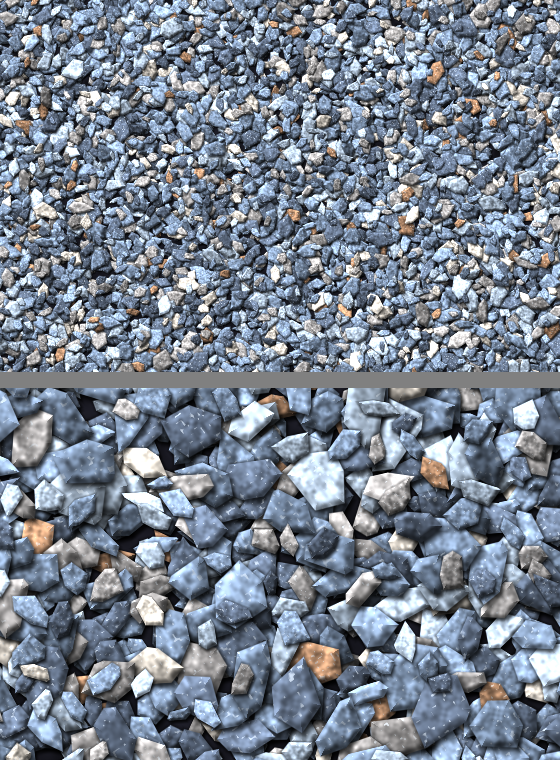
Top, the full canvas; bottom, a detail of the centre.
Reproduce this texture procedurally as a Shadertoy shader.

```glsl
// Crushed blue-grey gravel in hard daylight, with a few cream and rust chips.
// Jittered grids of convex polygons are painted from bottom to top; each stone
// has bevelled facets, mottled grain and a soft shadow on the stones below it.

const float TAU = 6.2831853;
const int SIDES = 6;
const vec3 LIGHT = vec3(-0.38, 0.62, 0.69);
const vec3 GAP = vec3(0.09, 0.09, 0.12);

float hash(vec2 p, float seed) {
    vec3 q = fract(vec3(p.xyx) * 0.1031 + seed * 0.1739);
    q += dot(q, q.yzx + 33.33);
    return fract((q.x + q.y) * q.z);
}

float noise(vec2 p, float seed) {
    vec2 cell = floor(p), f = fract(p);
    f = f * f * (3.0 - 2.0 * f);
    float low = mix(hash(cell, seed), hash(cell + vec2(1, 0), seed), f.x);
    float high = mix(hash(cell + vec2(0, 1), seed), hash(cell + vec2(1, 1), seed), f.x);
    return mix(low, high, f.y);
}

mat2 rotation(float angle) {
    float c = cos(angle), s = sin(angle);
    return mat2(c, s, -s, c);
}

// Signed distance to an irregular polygon, and the direction of its nearest side
vec3 polygon(vec2 p, vec2 id, float seed, float radius) {
    mat2 turn = rotation(TAU * hash(id, seed + 1.0));
    vec2 stretch = vec2(0.86, mix(1.0, 1.75, hash(id, seed + 2.0)));
    vec2 q = turn * p * stretch;
    vec3 nearest = vec3(-10.0, 0.0, 0.0);
    for (int k = 0; k < SIDES; k++) {
        float fk = float(k);
        float angle = TAU * (fk + 0.75 * hash(id, seed + 10.0 + fk)) / float(SIDES);
        vec2 side = vec2(cos(angle), sin(angle));
        float reach = radius * mix(0.68, 1.05, hash(id, seed + 20.0 + fk));
        float d = dot(q, side) - reach;
        if (d > nearest.x) nearest = vec3(d, side);
    }
    vec2 outward = normalize((nearest.yz * stretch) * turn);
    return vec3(nearest.x, outward);
}

vec3 stoneColor(float pick, float tone) {
    vec3 color = vec3(0.35, 0.40, 0.48);                      // slate
    if (pick > 0.22) color = vec3(0.50, 0.58, 0.69);          // blue grey
    if (pick > 0.58) color = vec3(0.68, 0.75, 0.83);          // pale blue
    if (pick > 0.75) color = vec3(0.63, 0.62, 0.62);          // warm grey
    if (pick > 0.90) color = vec3(0.88, 0.85, 0.81);          // cream
    if (pick > 0.965) color = vec3(0.66, 0.51, 0.40);         // rust
    return color * mix(0.86, 1.16, tone);
}

// Lit surface of one stone: tilted top, bevelled rim and mineral grain
vec3 stoneSurface(vec2 p, vec3 shape, vec2 id, float seed) {
    vec2 tilt = vec2(hash(id, seed + 4.0), hash(id, seed + 5.0)) - 0.5;
    float bevel = smoothstep(-0.24, -0.04, shape.x);
    vec2 roughness = vec2(noise(p * 7.0, seed), noise(p * 7.0, seed + 3.0)) - 0.5;
    vec2 slope = tilt * 0.75 + shape.yz * bevel * 0.75 + roughness * 0.55;
    vec3 normal = normalize(vec3(slope, 1.0));
    float light = 0.30 + 1.12 * max(dot(normal, LIGHT), 0.0);

    vec3 color = stoneColor(hash(id, seed + 6.0), hash(id, seed + 7.0));
    float grain = noise(p * 11.0, seed + 8.0) - 0.5;
    float mottle = noise(p * 4.0, seed + 9.0) - 0.5;
    color *= 1.0 + 0.38 * grain + 0.30 * mottle;
    float fleck = smoothstep(0.78, 0.95, noise(p * 14.0, seed + 11.0));
    color = mix(color, vec3(0.84, 0.88, 0.92), 0.5 * fleck);
    return color * light;
}

// Paints one grid of stones, with their shadows, over the colour below
vec3 paintLayer(vec3 below, vec2 uv, float scale, float share, float seed) {
    mat2 gridTurn = rotation(seed);
    vec2 p = gridTurn * uv * scale + seed * 7.3 + 60.0;
    vec2 lightOffset = gridTurn * LIGHT.xy * 0.20;
    float blur = 0.8 * scale / iResolution.y;
    vec3 color = below;
    for (int j = -1; j <= 1; j++)
    for (int i = -1; i <= 1; i++) {
        vec2 id = floor(p) + vec2(i, j);
        if (hash(id, seed) > share) continue;
        vec2 jitter = vec2(hash(id, seed + 30.0), hash(id, seed + 31.0)) - 0.5;
        vec2 local = p - id - 0.5 - 0.6 * jitter;
        if (dot(local, local) > 1.7) continue;
        float radius = mix(0.42, 0.74, hash(id, seed + 32.0));
        vec3 shape = polygon(local, id, seed, radius);
        float shadeEdge = polygon(local + lightOffset, id, seed, radius).x;
        float shadow = smoothstep(0.10, -0.14, shadeEdge);
        float contact = smoothstep(0.12, -0.02, shape.x);
        color *= (1.0 - 0.68 * shadow) * (1.0 - 0.35 * contact);

        // Side directions return to canvas axes before lighting
        shape.yz = shape.yz * gridTurn;
        vec3 surface = stoneSurface(p, shape, id, seed);
        color = mix(color, surface, smoothstep(blur, -blur, shape.x));
    }
    return color;
}

void mainImage(out vec4 fragColor, in vec2 fragCoord) {
    vec2 uv = fragCoord / iResolution.y;
    vec3 color = GAP * (0.7 + 0.6 * noise(uv * 90.0, 2.0));
    color = paintLayer(color, uv, 36.0, 1.00, 1.3);
    color = paintLayer(color, uv, 31.0, 0.80, 2.6);
    color = paintLayer(color, uv, 27.0, 0.62, 4.1);
    color = paintLayer(color, uv, 23.0, 0.24, 5.7);
    color = paintLayer(color, uv, 44.0, 0.20, 7.2);
    color = mix(GAP, color, 1.06);
    fragColor = vec4(clamp(color, 0.0, 1.0), 1.0);
}
```
